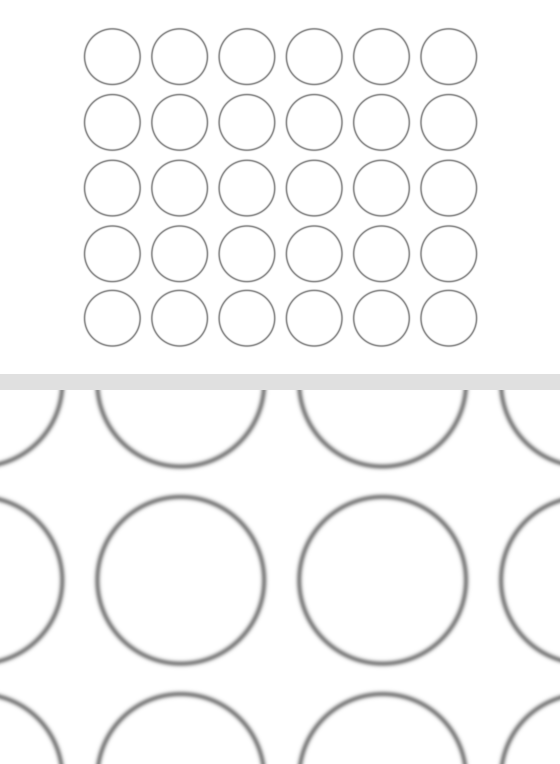
Top, the full canvas; bottom, a detail of the centre.
Reproduce this pattern procedurally as a Shadertoy shader.

```glsl
// A grid of thin grey circle outlines, six across and five down, on white.
// Each point finds its nearest grid centre, then a soft stroke is drawn
// from the distance to that circle. Lengths are in canvas heights.

const vec2 GRID_COUNT = vec2(6.0, 5.0);
const vec2 GRID_PITCH = vec2(0.1799, 0.1757);
const vec2 GRID_CENTRE = vec2(0.0015, -0.0029);
const float BOTTOM_ROW_LIFT = 0.0035;
const float RING_RADIUS = 0.0743;
const float STROKE_SPREAD = 0.00193;
const float STROKE_STRENGTH = 0.45;
const vec3 PAPER = vec3(1.0);
const vec3 INK = vec3(0.0);

// Centre of the grid cell nearest to p, limited to the grid's extent
vec2 nearestCentre(vec2 p, vec2 pitch, vec2 count) {
    vec2 halfSpan = 0.5 * (count - 1.0);
    vec2 cell = floor(p / pitch + 0.5 * count);
    cell = clamp(cell, vec2(0.0), count - 1.0);
    vec2 centre = (cell - halfSpan) * pitch;

    // The bottom row sits slightly closer to its neighbour
    centre.y += cell.y < 0.5 ? BOTTOM_ROW_LIFT : 0.0;
    return centre;
}

float ringDistance(vec2 p, float radius) {
    return abs(length(p) - radius);
}

// Bell-shaped stroke; it widens and fades when finer than a pixel
float softStroke(float dist, float spread, float pixel) {
    float width = max(spread, 0.5 * pixel);
    float falloff = dist / width;
    return exp(-0.5 * falloff * falloff) * spread / width;
}

void mainImage(out vec4 fragColor, in vec2 fragCoord) {
    float pixel = 1.0 / iResolution.y;
    vec2 p = (fragCoord - 0.5 * iResolution.xy) * pixel - GRID_CENTRE;

    vec2 local = p - nearestCentre(p, GRID_PITCH, GRID_COUNT);
    float dist = ringDistance(local, RING_RADIUS);
    float ink = STROKE_STRENGTH * softStroke(dist, STROKE_SPREAD, pixel);

    fragColor = vec4(mix(PAPER, INK, ink), 1.0);
}
```
